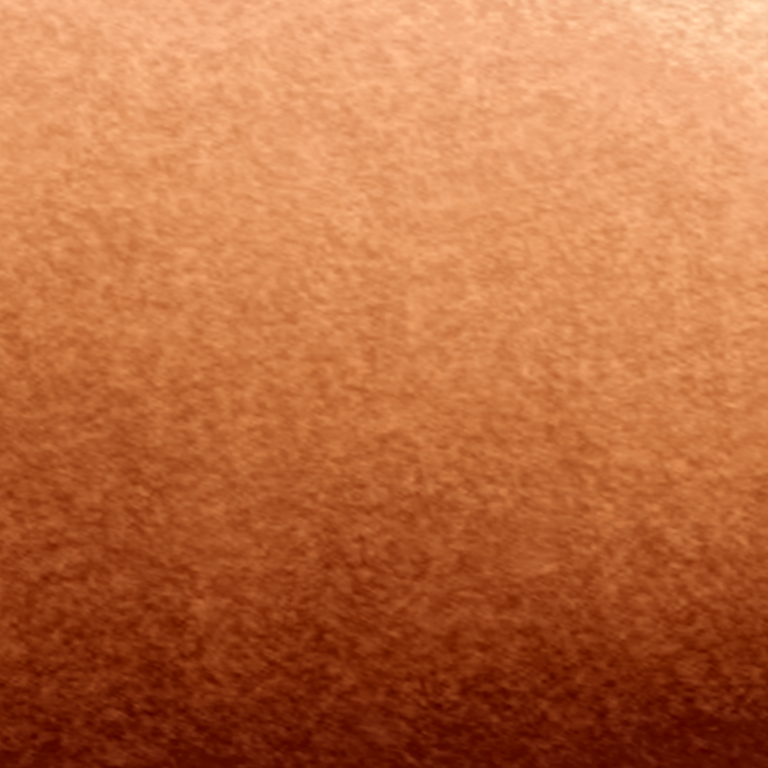
Write a WebGL 1 fragment shader that draws this texture.

```glsl
precision highp float;
// Warm skin-like surface: fine soft grain over a shade from pale peach to deep russet.
uniform vec2 u_resolution;

#define GRAIN_SCALE vec2(66.0, 104.0)
#define GRAIN_TILT -0.25
#define GRAIN_TONE 0.145
#define GRAIN_LIGHT 0.12
#define FLECK_LIGHT 0.05
#define MOTTLE_TONE 0.11
#define SIDE_LIGHT 0.16

float hash(vec2 p) {
  return fract(sin(dot(p, vec2(127.1, 311.7))) * 43758.5453);
}

float noise(vec2 p) {
  vec2 cell = floor(p);
  vec2 f = fract(p);
  f = f * f * (3.0 - 2.0 * f);
  float low = mix(hash(cell), hash(cell + vec2(1.0, 0.0)), f.x);
  float high = mix(hash(cell + vec2(0.0, 1.0)), hash(cell + vec2(1.0, 1.0)), f.x);
  return mix(low, high, f.y);
}

mat2 rotation(float angle) {
  float c = cos(angle);
  float s = sin(angle);
  return mat2(c, -s, s, c);
}

// Broad, soft patches, centred on zero.
float mottle(vec2 p) {
  return 0.55 * noise(p * 7.0 + 3.0) + 0.45 * noise(p * 19.0 + 41.0) - 0.5;
}

// Fine grain in three octaves, centred on zero.
float grain(vec2 p) {
  float sum = 0.0;
  float weight = 0.45;
  for (int i = 0; i < 3; i++) {
    sum += weight * (noise(p) - 0.5);
    p = rotation(0.2) * p * 1.5 + 17.3;
    weight *= 0.85;
  }
  return sum;
}

float ramp(float a, float b, float t) {
  return clamp((t - a) / (b - a), 0.0, 1.0);
}

vec3 skinColor(float tone) {
  vec3 shadow = vec3(0.36, 0.07, 0.0);
  vec3 russet = vec3(0.51, 0.18, 0.04);
  vec3 sienna = vec3(0.64, 0.30, 0.13);
  vec3 copper = vec3(0.79, 0.46, 0.25);
  vec3 peach = vec3(0.90, 0.60, 0.39);
  vec3 pale = vec3(0.96, 0.69, 0.51);
  vec3 glow = vec3(1.0, 0.84, 0.69);
  vec3 color = mix(shadow, russet, ramp(0.0, 0.14, tone));
  color = mix(color, sienna, ramp(0.14, 0.285, tone));
  color = mix(color, copper, ramp(0.285, 0.485, tone));
  color = mix(color, peach, ramp(0.485, 0.725, tone));
  color = mix(color, pale, ramp(0.725, 0.96, tone));
  return mix(color, glow, ramp(1.0, 1.2, tone));
}

void main() {
  vec2 uv = gl_FragCoord.xy / u_resolution;

  // Overall shading: light from above, stronger at the upper right.
  float side = (uv.x - 0.5) * mix(-0.05, SIDE_LIGHT, smoothstep(0.0, 0.5, uv.y));
  float corner = 0.1 * smoothstep(0.3, 0.0, distance(uv, vec2(1.0)));
  float tone = uv.y + side + corner + MOTTLE_TONE * mottle(uv);

  // Grain coordinates: tilted, barely bent, wider than tall.
  vec2 bend = vec2(noise(uv * 14.0), noise(uv * 14.0 + 29.0)) - 0.5;
  vec2 p = (rotation(GRAIN_TILT) * (uv + 0.008 * bend)) * GRAIN_SCALE;
  float g = grain(p);
  float patchiness = 0.85 + 0.3 * noise(uv * 11.0 + 63.0);

  // Small pale flecks, plainest in the shade.
  float fleck = smoothstep(0.62, 0.95, noise(p * 1.1 + 88.0));
  fleck *= mix(1.0, 0.4, smoothstep(0.3, 0.8, uv.y));

  vec3 color = skinColor(tone + GRAIN_TONE * patchiness * g);
  color += GRAIN_LIGHT * patchiness * g * vec3(0.8, 1.0, 0.9);
  color += FLECK_LIGHT * (fleck - 0.12) * vec3(1.0, 0.9, 0.7);
  gl_FragColor = vec4(clamp(color, 0.0, 1.0), 1.0);
}
```
